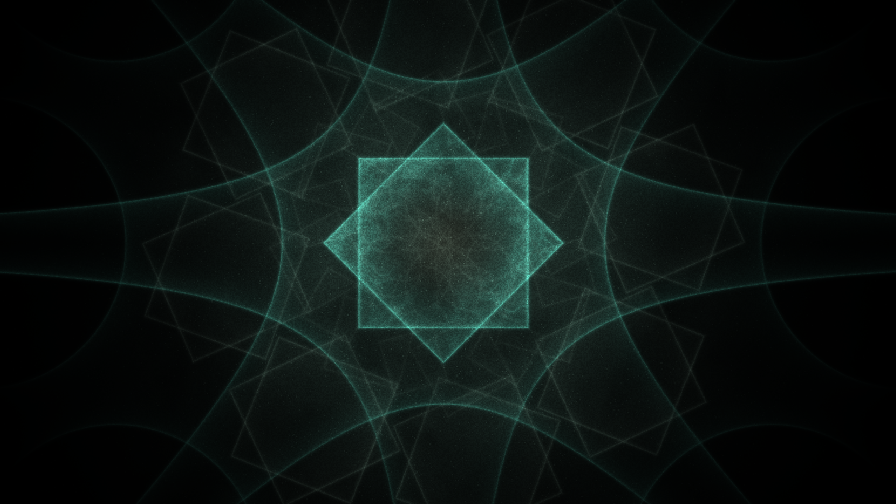
Reproduce this background procedurally as a Shadertoy shader.

```glsl
// A luminous geometric flame: two crossed squares inside an eightfold star of
// hyperbolas, ringed by faint tilted squares. Signed distances become thin
// lines with one-sided glows, summed as light and broken up by smoky noise.

const vec2  CENTER       = vec2(-0.009, 0.018);
const float HALF_SQUARE  = 0.168;  // half side of the central squares
const float STAR_RADIUS  = 0.32;   // nearest reach of the hyperbolas
const float OUTER_ORBIT  = 0.435;  // orbit and size of the outer squares
const float OUTER_HALF   = 0.127;
const float OUTER_TURN   = 0.157;
const float ARC_ORBIT    = 0.92;   // faint concave arcs at the rim
const float ARC_RADIUS   = 0.29;
const float LINE_WIDTH   = 0.0022;
const float EIGHTH_TURN  = 0.7853982;
const vec3  HAZE = vec3(0.135, 0.205, 0.182);
const vec3  TEAL = vec3(0.20, 0.52, 0.46);
const vec3  ASH  = vec3(0.34, 0.43, 0.38);
const vec3  RUST = vec3(0.05, 0.025, 0.015);

mat2 rotation(float a) {
    float c = cos(a), s = sin(a);
    return mat2(c, -s, s, c);
}

float hash(vec2 p) {
    vec3 q = fract(vec3(p.xyx) * 0.1031);
    q += dot(q, q.yzx + 33.33);
    return fract((q.x + q.y) * q.z);
}

float noise(vec2 p) {
    vec2 i = floor(p), f = fract(p);
    f = f * f * (3.0 - 2.0 * f);
    return mix(mix(hash(i), hash(i + vec2(1, 0)), f.x),
               mix(hash(i + vec2(0, 1)), hash(i + vec2(1, 1)), f.x), f.y);
}

float fbm(vec2 p) {
    float sum = 0.0, amp = 0.5;
    for (int i = 0; i < 5; i++) {
        sum += amp * noise(p);
        p = rotation(0.6) * p * 2.03 + 7.1;
        amp *= 0.5;
    }
    return sum;
}

float box(vec2 p, float halfSide) {
    vec2 d = abs(p) - halfSide;
    return length(max(d, 0.0)) + min(max(d.x, d.y), 0.0);
}

// Approximate distance to |xy| = c, negative on the side of the origin.
float hyperbola(vec2 p) {
    float c = 0.5 * STAR_RADIUS * STAR_RADIUS;
    return (abs(p.x * p.y) - c) / max(length(p), 0.05);
}

float line(float d) { return exp(-abs(d) / LINE_WIDTH); }

float innerGlow(float d, float reach) {
    return smoothstep(0.002, -0.002, d) * exp(min(d, 0.0) / reach);
}

// Edge, rim light and thin fill of a translucent square.
float pane(vec2 p, float halfSide) {
    float d = box(p, halfSide);
    return 0.36 * line(d) + 0.07 * innerGlow(d, 0.035);
}

void mainImage(out vec4 fragColor, in vec2 fragCoord) {
    vec2 p = (fragCoord - 0.5 * iResolution.xy) / iResolution.y - CENTER;
    vec2 diagonal = rotation(EIGHTH_TURN) * p;
    float r = length(p);
    float smoke = fbm(p * 9.0 + 2.0 * fbm(p * 6.0));
    float wisps = pow(1.0 - abs(2.0 * fbm(p * 22.0 + 3.0 * smoke) - 1.0), 5.0);

    // Soft haze
    vec3 color = HAZE * exp(-r * r / 0.155) * (0.55 + 0.75 * smoke);

    // Star curves and the long wings between them
    float axial = hyperbola(p), slanted = hyperbola(diagonal);
    float sideways = abs(p.x) / max(r, 0.001);
    float axialFade = exp(-1.9 * max(r - 0.32, 0.0)) * mix(0.4, 1.0, sideways);
    float slantFade = exp(-3.6 * max(r - 0.32, 0.0));
    color += TEAL * axialFade * (0.48 * line(axial) + 0.19 * innerGlow(axial, 0.028));
    color += TEAL * slantFade * (0.42 * line(slanted) + 0.17 * innerGlow(slanted, 0.028));

    // Eightfold panes, rim arcs and inner web
    float panes = 0.0, facets = 0.0, arcs = 0.0, web = 0.0;
    for (int k = 0; k < 8; k++) {
        float angle = EIGHTH_TURN * float(k);
        vec2 q = rotation(angle + OUTER_TURN) * p;
        vec2 outer = q - vec2(OUTER_ORBIT, 0.0);
        panes += pane(rotation(0.25) * outer, OUTER_HALF);
        panes += pane(rotation(-0.5) * outer, OUTER_HALF);
        facets += pane(rotation(0.35) * (q - vec2(0.245, 0.0)), 0.075);
        facets += pane(rotation(0.9) * (q - vec2(0.225, 0.09)), 0.055);
        vec2 s = rotation(angle) * p;
        float arc = ARC_RADIUS - length(s - vec2(ARC_ORBIT, 0.0));
        arcs += 0.5 * line(arc) + 0.22 * innerGlow(arc, 0.035);
        web += line(length(s - vec2(0.085, 0.0)) - 0.075);
        web += line(length(q - vec2(0.11, 0.03)) - 0.06);
    }
    float grainy = 0.5 + smoke;
    color += ASH * panes * 0.52 * grainy * exp(-2.5 * max(r - 0.45, 0.0));
    color += ASH * facets * 0.30 * grainy;
    color += TEAL * arcs * 0.22 * smoothstep(1.0, 0.6, r);

    // Central crossed squares with a dim core
    float square = box(p, HALF_SQUARE), diamond = box(diagonal, HALF_SQUARE);
    float inside = smoothstep(0.002, -0.002, min(square, diamond));
    float ring = smoothstep(0.07, 0.18, r);
    color += TEAL * (0.60 * (line(square) + line(diamond)));
    color += TEAL * 0.24 * (innerGlow(square, 0.03) + innerGlow(diamond, 0.03)) * grainy;
    color += TEAL * inside * ring * (0.08 + 0.45 * wisps * smoke);
    color += ASH * inside * web * 0.09 * grainy;
    color += RUST * exp(-r * r / 0.006) - 0.035 * TEAL * exp(-r * r / 0.015);

    // Fine dust, on a grid tied to the canvas height
    float dust = hash(floor((p + 2.0) * 430.0));
    color *= 0.84 + 0.32 * dust;
    color += ASH * 0.25 * smoothstep(0.985, 1.0, dust) * exp(-r * r / 0.2);
    fragColor = vec4(clamp(color, 0.0, 1.0), 1.0);
}
```
